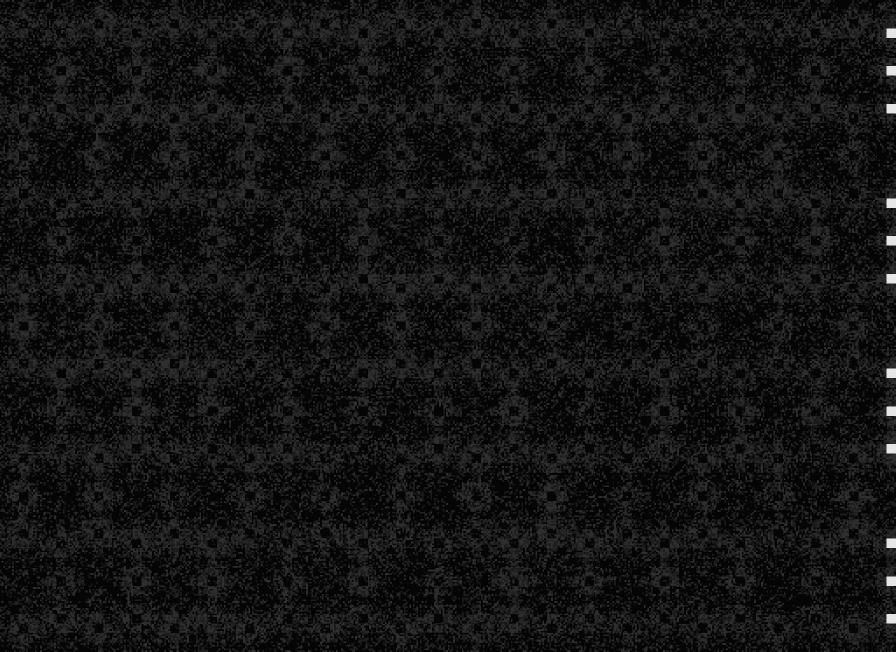
Give the GLSL for this pattern, as a Shadertoy shader.

```glsl
// Dark speckled chart of staggered rosettes and diamonds, with pale marks down the right edge.

float hash(vec2 p) {
    vec3 q = fract(vec3(p.xyx) * 0.1031);
    q += dot(q, q.yzx + 33.33);
    return fract((q.x + q.y) * q.z);
}

float valueNoise(vec2 p) {
    vec2 i = floor(p), f = fract(p);
    f = f * f * (3.0 - 2.0 * f);
    return mix(mix(hash(i), hash(i + vec2(1, 0)), f.x),
               mix(hash(i + vec2(0, 1)), hash(i + vec2(1, 1)), f.x), f.y);
}

// x: steps to the nearest rosette heart, y: steps from the diamond outline
vec2 motifSteps(vec2 cell) {
    vec2 steps = vec2(99.0);
    for (int i = 0; i < 2; i++) {
        // Two interleaved lattices, each repeating every 8 by 18 cells
        vec2 center = vec2(6, 7) + float(i) * vec2(4, 9);
        vec2 q = abs(mod(cell - center + vec2(4, 9), vec2(8, 18)) - vec2(4, 9));
        float heart = min(q.x + q.y, q.x + abs(q.y - 4.0));
        steps = min(steps, vec2(heart, abs(q.x + q.y - 5.0)));
    }
    return steps;
}

vec3 chart(vec2 uv) {
    vec2 cell = floor(uv * vec2(95, 69));
    vec2 steps = motifSteps(cell);

    // Pale marks where hearts fall on the last column
    if (cell.x > 93.5 && steps.x < 0.5) return vec3(0.9);

    // Shares of light and middle grains in ground, outline, petals and hearts
    vec2 share = vec2(0.07, 0.15);
    if (steps.y < 0.5) share = vec2(0.15, 0.30);
    if (steps.x < 2.5) share = vec2(0.21, 0.38);
    if (steps.x < 1.5) share = vec2(0.45, 0.42);
    if (steps.x < 0.5) share = vec2(0.04, 0.10);

    // Uneven wear over patches and single cells
    float wear = 0.65 + 0.5 * valueNoise(uv * vec2(19, 14)) + 0.2 * hash(cell + 71.0);
    share *= wear;

    float grain = hash(floor(uv * vec2(512, 372)) + 13.0);
    float tone = grain < share.x ? 0.18 : grain < share.x + share.y ? 0.11 : 0.02;
    return vec3(tone);
}

void mainImage(out vec4 fragColor, in vec2 fragCoord) {
    // Average four samples per pixel to soften edges
    vec3 color = vec3(0.0);
    for (int i = 0; i < 4; i++) {
        vec2 offset = vec2(i % 2, i / 2) * 0.5 - 0.25;
        vec2 uv = (fragCoord + offset) / iResolution.xy;
        color += chart(vec2(uv.x, 1.0 - uv.y)) * 0.25;
    }
    fragColor = vec4(color, 1.0);
}
```
